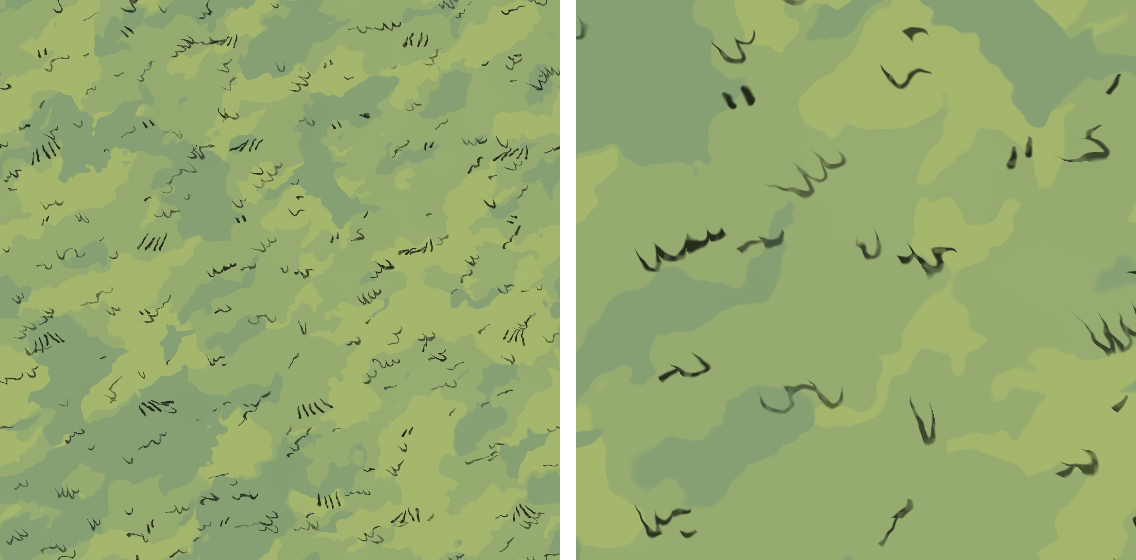
Left, the full canvas; right, a detail of the centre.
A three.js fragment shader for this pattern:

```glsl
// Three-tone green camouflage in ragged patches that lean up to the right,
// overlaid with charcoal squiggles and hatch marks. The patches sum oriented
// blobs on wrapped grids; the marks are distance functions in jittered cells.
varying vec2 vUv;

vec3 hash3(vec2 p) {
  vec3 q = fract(p.xyx * vec3(.1031, .1030, .0973));
  q += dot(q, q.yxz + 33.33);
  return fract((q.xxy + q.yzz) * q.zyx);
}

vec2 turn(vec2 p, float angle) {
  float c = cos(angle), s = sin(angle);
  return vec2(c * p.x + s * p.y, c * p.y - s * p.x);
}

// Smooth value noise, n cells across, wrapping at the canvas edge.
vec2 wrapNoise(vec2 uv, float n) {
  vec2 p = uv * n, i = floor(p), f = p - i;
  f *= f * (3. - 2. * f);
  vec2 a = hash3(mod(i, n)).xy;
  vec2 b = hash3(mod(i + vec2(1, 0), n)).xy;
  vec2 c = hash3(mod(i + vec2(0, 1), n)).xy;
  vec2 d = hash3(mod(i + 1., n)).xy;
  return mix(mix(a, b, f.x), mix(c, d, f.x), f.y);
}

// Two independent fields of slanted blobs, scaled to unit deviation.
vec2 patchFields(vec2 uv, float n) {
  vec2 p = uv * n, cell = floor(p), sum = vec2(0);
  for (int j = -2; j <= 2; j++)
    for (int i = -2; i <= 2; i++) {
      vec2 id = cell + vec2(i, j), key = mod(id, n) + 3. * n;
      vec2 q = turn(p - id - hash3(key + 7.).xy, .62) / vec2(2., 1.15);
      float bump = max(0., 1. - dot(q, q));
      sum += (2. * hash3(key + 59.).xy - 1.) * bump * bump;
    }
  return sum / .69;
}

float penStroke(float d, float halfWidth) {
  return 1. - smoothstep(max(halfWidth - .0009, 0.), halfWidth + .0009, d);
}

// Rows of one to four uneven cups, like a hasty letter w, climbing to the right.
float squiggles(vec2 uv) {
  const float n = 15.;
  vec2 cell = floor(uv * n);
  float ink = 0.;
  for (int j = -1; j <= 1; j++)
    for (int i = -1; i <= 1; i++) {
      vec2 id = cell + vec2(i, j), key = mod(id, n);
      vec3 place = hash3(key + 41.), style = hash3(key + 97.);
      vec2 p = turn(uv - (id + place.xy) / n, mix(.05, 1., style.x));
      p.x += .3 * p.y;
      float width = mix(.010, .018, style.y), cups = floor(place.z * 4.6);
      float x = p.x / width + .5 * cups, index = floor(x), c = x - index - .5;
      vec3 cup = hash3(key * 5. + index + 13.);
      float depth = mix(-.004, .015, cup.x), slope = 8. * depth * c / width;
      float d = abs(p.y + depth * (1. - 4. * c * c)) / sqrt(1. + slope * slope);
      float drawn = smoothstep(0., .08, x) * smoothstep(0., .08, cups - x) * step(.15, cup.y);
      float pen = penStroke(d, mix(.0006, .0018, cup.z) * (1.15 - c));
      ink = max(ink, pen * drawn * mix(.5, 1., style.z));
    }
  return ink;
}

// Fans of four or five strokes, or short pairs, one group per cell.
float hatches(vec2 uv) {
  const float n = 6.;
  vec2 id = floor(uv * n), key = mod(id, n);
  vec3 place = hash3(key + 23.), style = hash3(key + 71.);
  vec2 p = turn(uv - (id + mix(vec2(.3), vec2(.7), place.xy)) / n, .7 * style.x - .1);
  float fan = step(.55, place.z);
  float count = mix(2., 4. + step(.5, style.y), fan);
  float ink = 0.;
  for (int i = 0; i < 5; i++) {
    float k = float(i);
    vec3 r = hash3(key * 3. + k + 131.);
    float lean = mix(.7, 2.5, style.z) + fan * .22 * (k - 2.) + .4 * (r.x - .5);
    vec2 middle = vec2((k - .5 * count + .5) * .0115, .006 * (r.y - .5));
    vec2 q = turn(p - middle, lean);
    float halfLength = mix(.005, mix(.008, .014, r.z), fan);
    float d = length(vec2(max(abs(q.x) - halfLength, 0.), q.y));
    float along = clamp(.5 + .5 * q.x / halfLength, 0., 1.);
    ink = max(ink, penStroke(d, mix(.0021, .0010, along)) * step(k + .5, count));
  }
  return ink * step(.15, style.y);
}

void main() {
  // Ragged patch edges from three sizes of warp and two sizes of blob.
  vec2 warped = vUv + .030 * (wrapNoise(vUv, 28.) - .5)
    + .018 * (wrapNoise(vUv, 59.) - .5) + .007 * (wrapNoise(vUv, 121.) - .5);
  vec2 field = (patchFields(warped, 20.) + .4 * patchFields(warped, 46.)) / 1.08;
  float light = field.x - .4 * field.y;
  vec3 color = vec3(.586, .671, .439);
  color = mix(color, vec3(.645, .716, .427), smoothstep(.34, .44, light));
  color = mix(color, vec3(.526, .627, .453), smoothstep(.58, .68, field.y));
  color += .008 * (wrapNoise(warped, 14.).x - .5);

  // Charcoal marks, wobbled by hand and broken by paper grain.
  vec2 shaky = vUv + .010 * (wrapNoise(vUv, 45.) - .5) + .0022 * (wrapNoise(vUv, 190.) - .5);
  float ink = max(squiggles(shaky), hatches(shaky));
  float grain = mix(.55, 1., smoothstep(.15, .55, wrapNoise(vUv, 230.).x));
  color = mix(color, vec3(.10, .13, .08), ink * grain * .95);
  gl_FragColor = vec4(color, 1.);
}
```
